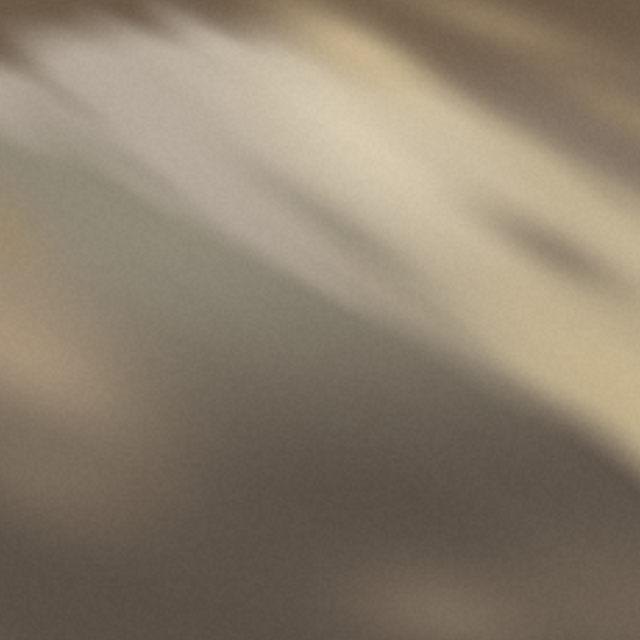
Reproduce this background procedurally as a Shadertoy shader.

```glsl
#define STREAK_ANGLE 0.58
#define STREAK_AMOUNT 0.07
#define GRAIN_SCALE 230.0
#define GRAIN_AMOUNT 0.022
#define EDGE_SOFTNESS 0.055

const vec3 UMBER = vec3(0.42, 0.35, 0.28);
const vec3 TAUPE = vec3(0.51, 0.45, 0.39);
const vec3 SAGE_GREY = vec3(0.56, 0.53, 0.465);
const vec3 SHADOW = vec3(0.355, 0.315, 0.275);
const vec3 MIST = vec3(0.69, 0.645, 0.59);
const vec3 CREAM = vec3(0.84, 0.79, 0.69);
const vec3 SAND = vec3(0.73, 0.67, 0.55);
const vec3 GOLD = vec3(0.77, 0.69, 0.54);
const vec3 OCHRE = vec3(0.60, 0.52, 0.40);
const vec3 BLUSH = vec3(0.66, 0.58, 0.48);
const vec3 CLAY = vec3(0.49, 0.435, 0.37);

float hash(vec2 p) {
    vec3 q = fract(vec3(p.xyx) * 0.1031);
    q += dot(q, q.yzx + 33.33);
    return fract((q.x + q.y) * q.z);
}

float noise(vec2 p) {
    vec2 cell = floor(p), f = fract(p);
    f = f * f * (3.0 - 2.0 * f);
    float low = mix(hash(cell), hash(cell + vec2(1, 0)), f.x);
    float high = mix(hash(cell + vec2(0, 1)), hash(cell + vec2(1, 1)), f.x);
    return mix(low, high, f.y);
}

// Rotates into axes along and across a descending stroke
vec2 alongStroke(vec2 p, float angle) {
    float c = cos(angle), s = sin(angle);
    return vec2(c * p.x + s * p.y, c * p.y - s * p.x);
}

float glow(vec2 p, vec2 center, vec2 radii, float angle) {
    vec2 q = alongStroke(p - center, angle) / radii;
    return exp(-dot(q, q));
}

// Smooth version of max(x, 0)
float ramp(float x) {
    return 0.5 * (x + sqrt(x * x + 0.003));
}

void mainImage(out vec4 fragColor, in vec2 fragCoord) {
    // y measures depth below the top edge
    vec2 p = fragCoord / iResolution.xy;
    p.y = 1.0 - p.y;

    // Streaks drawn out along the light
    vec2 s = alongStroke(p, STREAK_ANGLE);
    float streak = 0.65 * noise(s * vec2(3.0, 13.0) + 4.0)
                 + 0.35 * noise(s * vec2(6.0, 31.0) + 19.0) - 0.5;

    // Background: brown top, grey middle, dark floor
    vec3 upper = mix(UMBER, TAUPE, smoothstep(0.0, 0.22, p.y) * smoothstep(0.35, 0.85, p.x));
    vec3 lower = mix(SAGE_GREY, SHADOW, smoothstep(0.36, 0.80, p.y));
    float bend = ramp(p.x - 0.43);
    float topEdge = 0.075 - 0.10 * p.x + 0.58 * bend;
    vec3 color = mix(upper, lower, smoothstep(-0.02, 0.16, p.y - topEdge));

    // Glows behind the band
    color = mix(color, OCHRE, 0.75 * glow(p, vec2(0.77, 0.035), vec2(0.18, 0.035), 0.35));
    color = mix(color, OCHRE, 0.70 * glow(p, vec2(1.0, 0.19), vec2(0.14, 0.03), 0.5));
    color = mix(color, OCHRE, 0.75 * glow(p, vec2(-0.01, 0.36), vec2(0.10, 0.06), 0.8));
    color = mix(color, BLUSH, 0.95 * glow(p, vec2(0.03, 0.54), vec2(0.22, 0.11), 0.65));
    color = mix(color, CLAY, 0.85 * glow(p, vec2(0.07, 0.73), vec2(0.17, 0.09), 0.35));
    color = mix(color, CLAY, 0.90 * glow(p, vec2(0.70, 0.96), vec2(0.16, 0.07), 0.2));
    color = mix(color, CLAY, 0.55 * glow(p, vec2(1.0, 0.95), vec2(0.22, 0.11), 0.4));

    // Main band of light sweeping down to the right
    float lowEdge = 0.18 + 0.615 * ramp(p.x - 0.13)
                  + 0.04 * exp(-pow((p.x - 0.42) / 0.17, 2.0));
    float band = smoothstep(-EDGE_SOFTNESS, EDGE_SOFTNESS, p.y - topEdge + 0.1 * streak)
               * smoothstep(-EDGE_SOFTNESS, EDGE_SOFTNESS, lowEdge - p.y + 0.12 * streak);
    vec3 light = mix(MIST, SAND, smoothstep(0.35, 0.85, p.x));
    light = mix(light, CREAM, 0.95 * glow(p, vec2(0.57, 0.22), vec2(0.25, 0.11), 0.6));
    light = mix(light, GOLD, 0.75 * glow(p, vec2(0.98, 0.61), vec2(0.17, 0.07), 0.6));
    color = mix(color, light, band);

    // Bright flare at the top and the right rim
    color = mix(color, GOLD + 0.02, 0.9 * glow(p, vec2(0.56, 0.085), vec2(0.15, 0.046), 0.52));
    color = mix(color, SAND + 0.02, 0.8 * glow(p, vec2(0.99, 0.41), vec2(0.11, 0.05), 0.6));

    // Dim folds inside the band
    color = mix(color, SAGE_GREY, 0.6 * glow(p, vec2(0.55, 0.37), vec2(0.20, 0.027), 0.6));
    color = mix(color, TAUPE + 0.04, 0.75 * glow(p, vec2(0.87, 0.395), vec2(0.12, 0.033), 0.5));

    // Streak shading and paper grain
    color += STREAK_AMOUNT * streak * (0.3 + 0.7 * band);
    color += GRAIN_AMOUNT * (noise(p * GRAIN_SCALE) - 0.5);
    fragColor = vec4(clamp(color, 0.0, 1.0), 1.0);
}
```
